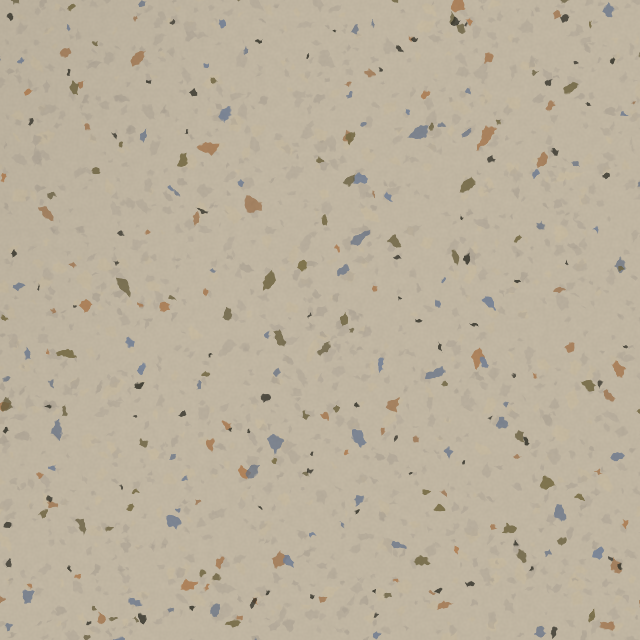
Reproduce this texture procedurally as a Shadertoy shader.

```glsl
const float TAU = 6.2831853;

vec3 hash3(vec2 p, float seed) {
    vec3 q = fract(vec3(p.xyx + seed * 17.3) * vec3(0.1031, 0.1030, 0.0973));
    q += dot(q, q.yxz + 33.33);
    return fract((q.xxy + q.yzz) * q.zyx);
}

float gradientNoise(vec2 p, float seed) {
    vec2 cell = floor(p), f = fract(p);
    vec2 u = f * f * f * (f * (f * 6.0 - 15.0) + 10.0);
    vec4 corner;
    for (int i = 0; i < 4; i++) {
        vec2 offset = vec2(i & 1, i >> 1);
        float angle = TAU * hash3(cell + offset, seed).x;
        corner[i] = dot(vec2(cos(angle), sin(angle)), f - offset);
    }
    return mix(mix(corner.x, corner.y, u.x), mix(corner.z, corner.w, u.x), u.y);
}

// Irregular five-sided chip, stretched along its own axis
float chipDistance(vec2 p, float radius, float turn, float stretch, vec2 id, float seed) {
    float c = cos(turn), s = sin(turn);
    p = mat2(c, -s, s, c) * p * vec2(1.0 / stretch, stretch);
    float d = -1.0;
    for (int k = 0; k < 5; k++) {
        vec3 h = hash3(id, seed + 5.0 + float(k));
        float angle = TAU * (float(k) + 0.7 * (h.x - 0.5)) / 5.0;
        d = max(d, dot(p, vec2(cos(angle), sin(angle))) - radius * mix(0.55, 1.1, h.y));
    }
    return d;
}

// Scattered chips: x is coverage, y is the tone of the topmost chip
vec2 chipLayer(vec2 uv, float grid, float density, vec2 radii, float blur, float seed) {
    vec2 home = floor(uv * grid);
    vec2 result = vec2(0.0, 0.5);
    for (int j = -1; j <= 1; j++)
    for (int i = -1; i <= 1; i++) {
        vec2 id = home + vec2(i, j);
        vec3 place = hash3(id, seed);
        if (place.z > density) continue;
        vec3 form = hash3(id, seed + 1.0);
        float radius = mix(radii.x, radii.y, form.x * form.x);
        vec2 p = uv - (id + place.xy) / grid;
        float d = chipDistance(p, radius, TAU * form.y, mix(1.0, 1.4, form.z), id, seed);
        float cover = 1.0 - smoothstep(-blur, blur, d);
        if (cover > result.x) result = vec2(cover, hash3(id, seed + 2.0).x);
    }
    return result;
}

vec3 paintChips(vec3 base, vec2 chip, vec3 color, float opacity, float contrast) {
    vec3 toned = color * (1.0 + contrast * (chip.y - 0.5));
    return mix(base, toned, chip.x * opacity * mix(0.75, 1.0, chip.y));
}

void mainImage(out vec4 fragColor, in vec2 fragCoord) {
    const vec3 beige = vec3(0.750, 0.709, 0.632);
    const vec3 greyFleck = vec3(0.670, 0.632, 0.575);
    const vec3 creamFleck = vec3(0.785, 0.725, 0.600);
    const vec3 blue = vec3(0.430, 0.475, 0.550);
    const vec3 orange = vec3(0.640, 0.465, 0.310);
    const vec3 olive = vec3(0.430, 0.390, 0.255);
    const vec3 charcoal = vec3(0.210, 0.205, 0.170);

    vec2 uv = fragCoord / iResolution.y;
    float blur = max(0.0011, 0.7 / iResolution.y);

    // Ragged chip outlines
    vec2 ragged = vec2(gradientNoise(uv * 150.0, 1.0), gradientNoise(uv * 150.0, 2.0));
    vec2 p = uv + 0.0035 * ragged;

    // Pale flecks in the ground
    vec3 color = beige;
    color = paintChips(color, chipLayer(p, 30.0, 0.35, vec2(0.004, 0.013), blur * 2.0, 11.0), creamFleck, 0.40, 0.03);
    color = paintChips(color, chipLayer(p, 44.0, 0.42, vec2(0.003, 0.011), blur * 1.6, 23.0), greyFleck, 0.55, 0.06);
    color = paintChips(color, chipLayer(p, 36.0, 0.22, vec2(0.003, 0.009), blur * 1.4, 37.0), greyFleck, 0.75, 0.08);

    // Coloured chips
    color = paintChips(color, chipLayer(p, 22.0, 0.17, vec2(0.004, 0.012), blur, 41.0), orange, 0.95, 0.16);
    color = paintChips(color, chipLayer(p, 22.0, 0.17, vec2(0.004, 0.012), blur, 53.0), blue, 0.95, 0.18);
    color = paintChips(color, chipLayer(p, 22.0, 0.15, vec2(0.004, 0.012), blur, 67.0), olive, 0.95, 0.25);
    color = paintChips(color, chipLayer(p, 25.0, 0.12, vec2(0.003, 0.007), blur, 79.0), charcoal, 0.95, 0.40);

    // Surface grain and soft uneven light
    float grain = 0.018 * gradientNoise(uv * 210.0, 3.0) + 0.014 * gradientNoise(uv * 65.0, 4.0);
    float light = mix(0.972, 1.004, smoothstep(-0.1, 0.6, uv.x + 0.5 * (1.0 - uv.y)));
    fragColor = vec4(color * light * (1.0 + grain), 1.0);
}
```
